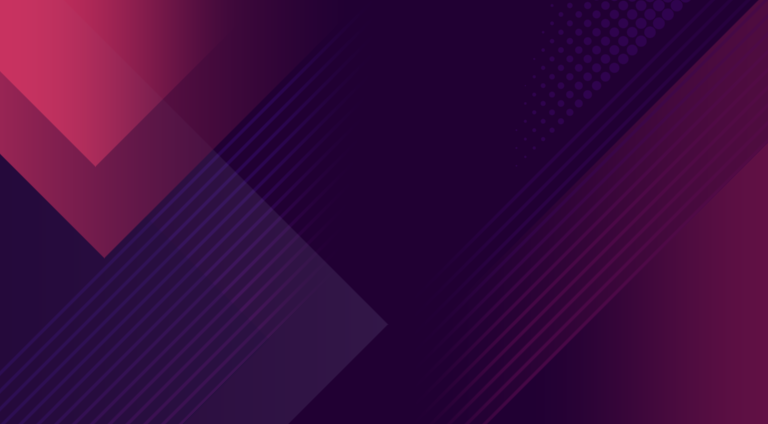
A Shadertoy shader for this background:

```glsl
float edge(float d) {
    float aa = 1.0 / iResolution.y;
    return smoothstep(-aa, aa, d);
}

// Quarter-plane pointing down, with 45 degree sides
float wedge(vec2 p, vec2 tip) {
    return edge((p.y - tip.y - abs(p.x - tip.x)) * 0.707);
}

// Quarter-plane pointing right
float arrow(vec2 p, vec2 tip) {
    return edge((tip.x - p.x - abs(p.y - tip.y)) * 0.707);
}

// Parallel rising lines between two diagonal offsets
float stripes(float u, float low, float high, float spacing) {
    float d = abs(fract((u - low) / spacing) - 0.5) * spacing;
    float line = 1.0 - smoothstep(0.002, 0.009, d);
    return line * edge(u - low) * edge(high - u);
}

// Halftone lattice whose dots grow toward the diagonal
float halftone(vec2 p) {
    float u = p.x - p.y;
    vec2 lattice = vec2(u, p.x + p.y) / 0.042;
    vec2 cell = floor(lattice) + 0.5;
    vec2 center = 0.021 * vec2(cell.x + cell.y, cell.y - cell.x);
    float leftSide = 1.17 + 0.26 * (center.y - 0.54);
    float growth = clamp((center.x - leftSide) / 0.28, 0.0, 1.0);
    float radius = 0.014 * sqrt(growth) * smoothstep(0.48, 0.8, center.y);
    float inside = step(center.x - center.y, 0.65);
    return edge(radius - length(p - center)) * inside * step(0.001, radius);
}

void mainImage(out vec4 fragColor, in vec2 fragCoord) {
    vec2 p = fragCoord / iResolution.y;
    float u = p.x - p.y;
    vec3 violet = vec3(0.20, 0.015, 0.33);
    vec3 magenta = vec3(0.42, 0.075, 0.28);
    vec3 rose = vec3(0.80, 0.19, 0.37);
    vec3 color = vec3(0.128, 0.0, 0.2);

    // Dots at the top
    color = mix(color, violet, 0.8 * halftone(p));

    // Diagonal band and lower right glow
    float band = edge((u - 0.789) * 0.707) * edge((1.147 - u) * 0.707);
    color = mix(color, magenta, 0.62 * band * smoothstep(1.0, 1.85, p.x));
    float corner = edge((u - 1.147) * 0.707);
    color = mix(color, magenta, 0.88 * corner * smoothstep(1.22, 1.86, p.x));

    // Right stripes
    float rightFade = smoothstep(0.95, 1.25, p.x) * (1.0 - 0.4 * smoothstep(1.4, 1.8, p.x));
    vec3 rightInk = mix(violet, vec3(0.36, 0.04, 0.32), smoothstep(0.75, 1.0, u));
    color = mix(color, rightInk, 0.55 * rightFade * stripes(u, 0.66, 1.16, 0.042));

    // Left stripes, fading at their upper ends
    float leftFade = 1.0 - smoothstep(0.6, 0.9, p.x + 0.2 * max(u, 0.0));
    vec3 leftInk = mix(vec3(0.20, 0.04, 0.40), vec3(0.30, 0.02, 0.36), smoothstep(0.0, 0.4, u));
    color = mix(color, leftInk, 0.6 * leftFade * stripes(u, -0.14, 0.43, 0.042));

    // Rose wedges fading to the right
    float broadFade = 0.7 * pow(max(1.0 - p.x / 0.83, 0.0), 1.3);
    float large = wedge(p, vec2(0.246, 0.391));
    color = mix(color, vec3(0.128, 0.0, 0.2), 0.85 * large);
    color = mix(color, rose, broadFade * large);
    float brightFade = 0.95 * (1.0 - smoothstep(0.0, 0.58, p.x));
    color = mix(color, rose, brightFade * wedge(p, vec2(0.225, 0.607)));

    // Translucent arrows
    float veil = mix(0.05, 0.15, clamp(p.x / 0.915, 0.0, 1.0));
    veil *= 1.0 - 0.5 * large;
    color = mix(color, vec3(0.6, 0.6, 0.75), veil * arrow(p, vec2(0.915, 0.235)));
    float inner = arrow(p, vec2(0.635, 0.199)) * (1.0 - large);
    color = mix(color, vec3(0.11, 0.06, 0.25), 0.2 * inner);

    fragColor = vec4(color, 1.0);
}
```
